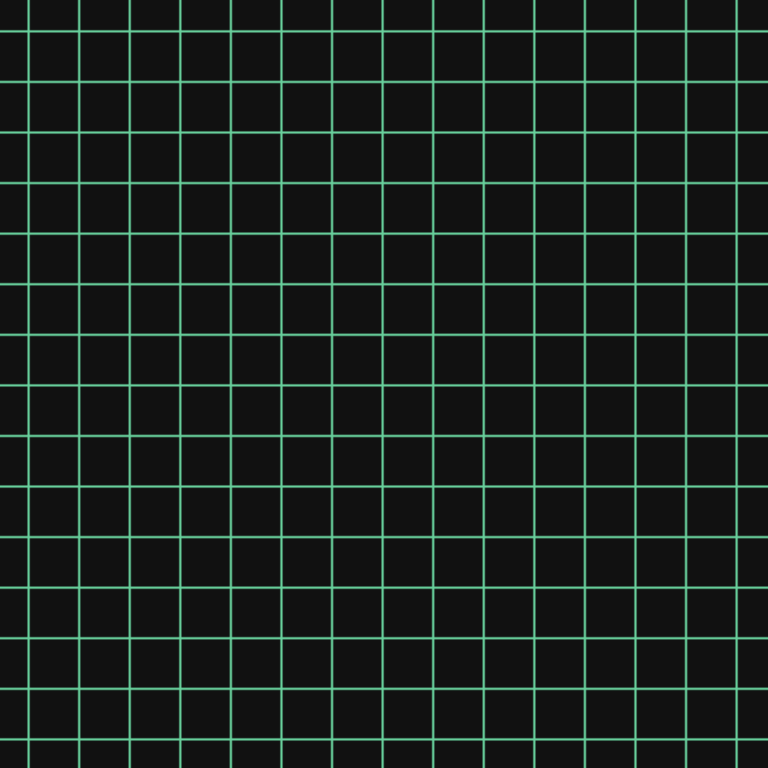
Reproduce this pattern procedurally as a WebGL 2 fragment shader.

```glsl
#version 300 es
precision highp float;
// Draws a square grid of thin soft mint lines on a near-black ground.

#define CELL_SIZE 0.06585   // spacing of the lines, in canvas widths
#define GRID_ORIGIN 0.03725 // first line from the left and lower edges
#define LINE_REACH 0.00293  // distance at which a line has faded out
#define MIN_REACH_PX 1.2    // keeps the lines smooth on small canvases
#define GROUND_COLOR vec3(0.067, 0.067, 0.067)
#define LINE_COLOR vec3(0.407, 0.815, 0.611)

uniform vec2 u_resolution;
out vec4 fragColor;

// Distance to the nearest vertical (x) and horizontal (y) line.
vec2 lineDistance(vec2 p) {
  vec2 cell = fract((p - GRID_ORIGIN) / CELL_SIZE + 0.5) - 0.5;
  return abs(cell) * CELL_SIZE;
}

void main() {
  float canvasSize = min(u_resolution.x, u_resolution.y);
  vec2 p = gl_FragCoord.xy / canvasSize;

  // Soft line profile, full at the centre
  float reach = max(LINE_REACH, MIN_REACH_PX / canvasSize);
  vec2 coverage = 1.0 - smoothstep(vec2(0.0), vec2(reach), lineDistance(p));

  // Join both directions so that crossings stay bright
  float grid = 1.0 - (1.0 - coverage.x) * (1.0 - coverage.y);
  fragColor = vec4(mix(GROUND_COLOR, LINE_COLOR, grid), 1.0);
}
```
